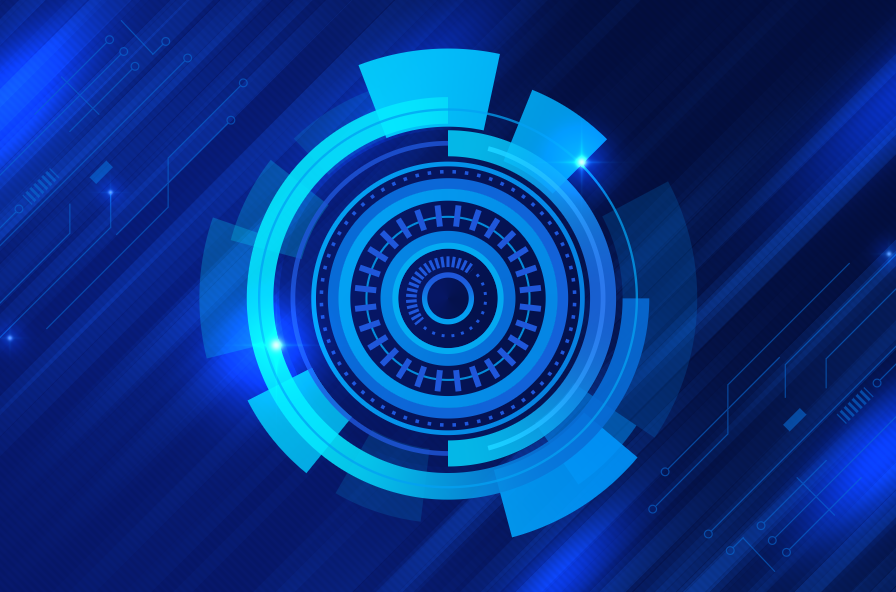
Write a Shadertoy shader that draws this background.

```glsl
// Glowing concentric dial over dark blue diagonal streaks and circuit traces.
// Lengths are in percent of the canvas height, angles in degrees.
const vec3 NIGHT = vec3(0.012, 0.055, 0.24);
const vec3 NAVY = vec3(0.025, 0.09, 0.41);
const vec3 ROYAL = vec3(0.12, 0.34, 0.86);
const vec3 BEAM = vec3(0.03, 0.22, 0.86);
const vec3 AZURE = vec3(0.03, 0.42, 0.84);
const vec3 SKY = vec3(0.01, 0.63, 0.95);
const vec3 CYAN = vec3(0.02, 0.92, 1.0);
const float TRACE_WIDTH = 0.1;
const float BAND_ALPHA = 0.88;

// Centre, then spread along and across the diagonal
const vec4 GLOWS[7] = vec4[7](
    vec4(-75, 32, 18, 7), vec4(73, -27, 17, 7), vec4(77, 35, 24, 6), vec4(19, -48, 15, 5),
    vec4(-8, 34, 22, 7), vec4(-32, -10, 10, 9), vec4(-42, 8, 34, 22));
const float GLOW_POWER[7] = float[7](0.9, 0.9, 0.6, 0.6, 0.45, 0.6, 0.08);

// Start angle, end angle, inner radius, outer radius
const vec4 WEDGES[10] = vec4[10](
    vec4(78, 111, 29, 42.2), vec4(45, 68, 25, 38), vec4(-34, 28, 29.5, 42.1),
    vec4(-75, -40, 30, 41.8), vec4(-55, -34, 25.6, 38.4), vec4(207, 231, 25.8, 38),
    vec4(161, 194, 34, 42), vec4(142, 165, 25.6, 38), vec4(240, 263, 25.6, 38),
    vec4(108, 134, 29, 37.5));
const float WEDGE_ALPHA[10] = float[10](0.94, 0.85, 0.17, 0.88, 0.5, 0.82, 0.24, 0.24, 0.14, 0.13);

// Traces from a corner: diagonals as start and run, bends as end points
const vec3 DIAGONALS[8] = vec3[8](
    vec3(41.1, 14, 12.7), vec3(31.7, 9.8, 31.7), vec3(20.9, 8.7, 20.9), vec3(18.5, 6.7, 12.6),
    vec3(39, 20.3, 19.3), vec3(3.2, 35.3, 3.2), vec3(22.8, 11.2, 11), vec3(28, 7, 2.2));
const vec4 BENDS[8] = vec4[8](
    vec4(28.4, 26.8, 28.4, 35), vec4(28.4, 35, 7.9, 55.5), vec4(18.7, 32.9, 18.7, 38.4),
    vec4(18.7, 38.4, 0, 57), vec4(11.8, 34.5, 11.8, 39.4), vec4(11.8, 39.4, 0, 51.2),
    vec4(20.5, 3.5, 25.8, 9.1), vec4(10.4, 13, 16.7, 19.3));

float pixel, radius, angle;  // pixel size and polar position on the dial

float hash(float n) { return fract(sin(n * 127.1) * 4375.85); }
float fill(float d) { return clamp(0.5 - d / pixel, 0.0, 1.0); }
vec2 diagonal(vec2 p) { return vec2(p.x + p.y, p.y - p.x) * 0.7071; }
float box(vec2 p, vec2 size) { p = abs(p) - size; return max(p.x, p.y); }
float segment(vec2 p, vec2 a, vec2 b) {
    return length(p - mix(a, b, clamp(dot(p - a, b - a) / dot(b - a, b - a), 0.0, 1.0)));
}
float arc(float from, float to) {
    float offset = abs(mod(angle - 0.5 * (from + to) + 180.0, 360.0) - 180.0);
    return fill(radians(offset - 0.5 * (to - from)) * radius);
}
float ticks(float count, float size) {
    float offset = abs(fract(angle * count / 360.0) - 0.5) * 360.0 / count;
    return fill(radians(offset) * radius - size);
}
void band(inout vec3 col, vec3 tint, float inner, float outer, float mask) {
    col = mix(col, tint, mask * fill(max(inner - radius, radius - outer)));
}

vec3 background(vec2 p) {
    vec2 st = diagonal(p);
    vec3 col = mix(NAVY, NIGHT, smoothstep(-35.0, 48.0, p.x + 0.3 * p.y));
    for (int i = 0; i < 7; i++) {
        vec2 d = (st - diagonal(GLOWS[i].xy)) / GLOWS[i].zw;
        col += BEAM * GLOW_POWER[i] * exp(-dot(d, d));
    }
    // Streaks in several widths, faint along the middle diagonal
    float strength = mix(0.2, 0.75, smoothstep(8.0, 35.0, abs(st.y)));
    for (float i = 0.0; i < 4.0; i++) {
        float width = 12.0 / (1.0 + 1.3 * i), f = fract(st.y / width);
        float id = floor(st.y / width) + 31.0 * i;
        float along = (st.x - mix(-70.0, 70.0, hash(id))) / 32.0;
        float edge = smoothstep(0.0, pixel / width, min(f, 1.0 - f));
        col += vec3(0.015, 0.08, 0.16) * strength * edge * hash(id + 7.3) * exp(-along * along);
    }
    return col * (1.0 + 0.03 * sin(st.x * 6.0));
}

float circuits(vec2 p, float halfWidth) {
    // The two corners are half-turn copies of each other
    vec2 q = p.y < p.x ? -p : p, k = vec2(halfWidth + q.x, 50.0 - q.y);
    float d = box(diagonal(k - vec2(17.1, 29.1)).yx, vec2(2, 0.8));
    for (int i = 0; i < 8; i++) {
        vec2 start = DIAGONALS[i].xy, dir = vec2(-1, 1);
        float line = segment(k, start + dir * 0.5, start + dir * DIAGONALS[i].z);
        line = min(line, abs(length(k - start) - 0.65));
        d = min(d, min(line, segment(k, BENDS[i].xy, BENDS[i].zw)) - TRACE_WIDTH);
    }
    // Hatched connector
    vec2 h = diagonal(k - vec2(6.9, 31.5)).yx;
    float hatch = abs(fract(h.x / 0.95) - 0.5) * 0.95 - 0.24;
    return fill(min(d, max(hatch, box(h, vec2(3.3, 1.1)))));
}

vec3 dial(vec3 col, vec2 p) {
    radius = length(p);
    angle = degrees(atan(p.y, p.x));
    float lit = 0.5 + 0.5 * cos(radians(angle - 165.0)), side = p.y * p.y / dot(p, p);
    vec3 disc = mix(NIGHT, NAVY, 0.3 + 0.6 * lit);
    band(col, disc, -1.0, 23.0, 0.9);
    band(col, disc, 23.0, 28.5, 0.4);
    for (int i = 0; i < 10; i++) {
        vec4 w = WEDGES[i];
        band(col, mix(vec3(0, 0.57, 0.99), CYAN, 0.9 * lit), w.z, w.w, WEDGE_ALPHA[i] * arc(w.x, w.y));
    }
    // Outer bands
    band(col, mix(AZURE, CYAN, smoothstep(0.0, 0.8, lit)), 29.5, 34.0, BAND_ALPHA * arc(90.0, 360.0));
    band(col, SKY, 31.7, 32.1, 0.75);
    vec3 tint = mix(ROYAL, mix(SKY, CYAN, 0.6), 0.15 + 0.85 * side);
    band(col, tint, 24.0, 28.4, BAND_ALPHA * arc(-90.0, 90.0));
    band(col, tint + 0.1, 25.8, 26.6, 0.7 * arc(-75.0, 75.0));
    band(col, ROYAL, 25.8, 26.6, 0.8 * arc(90.0, 270.0));
    // Middle rings, dots and ticks
    band(col, mix(AZURE, SKY, 0.4 + 0.6 * lit), 22.3, 23.1, 1.0);
    band(col, ROYAL, 21.1, 21.7, ticks(64.0, 0.3));
    band(col, mix(ROYAL, AZURE, 0.5 + 0.5 * lit), 18.4, 20.3, 1.0);
    band(col, mix(AZURE, SKY, 0.5 + 0.5 * lit), 16.5, 18.5, 1.0);
    band(col, SKY, 13.6, 13.95, 0.85);
    band(col, ROYAL, 12.2, 15.8, ticks(28.0, 0.5));
    // Core
    band(col, mix(AZURE, SKY, 0.5 * lit), 8.4, 11.4, 1.0);
    band(col, mix(SKY, CYAN, 0.3), 8.4, 9.4, 0.8);
    float sweep = arc(50.0, 220.0);
    band(col, ROYAL, 5.3, 7.1, sweep * ticks(42.0, 0.26));
    band(col, ROYAL, 6.1, 6.6, (1.0 - sweep) * ticks(24.0, 0.25));
    band(col, mix(SKY, ROYAL, smoothstep(-3.0, 4.0, p.y)), 3.5, 4.4, 1.0);
    return col;
}

vec3 flare(vec2 d, float size) {
    float r = length(d) / size, rays = exp(-abs(d.x * d.y) * 3.0 / size - r * 0.7);
    return BEAM * exp(-r * r * 0.12) * 0.6 + CYAN * rays * 0.4 + 0.8 * exp(-r * r * 5.0);
}

void mainImage(out vec4 fragColor, in vec2 fragCoord) {
    pixel = 100.0 / iResolution.y;
    vec2 p = (fragCoord - 0.5 * iResolution.xy) * pixel;
    vec3 col = background(p);
    col = mix(col, AZURE, 0.6 * circuits(p, 0.5 * iResolution.x * pixel));
    col = dial(col, p + vec2(0, 0.4));
    col += flare(p + vec2(29, 8.3), 2.2) + flare(p - vec2(22.6, 22.6), 1.7);
    col += 0.4 * (flare(p + vec2(57, -17.5), 0.8) + flare(p + vec2(74, 7.1), 0.9) + flare(p - vec2(74.5, 7.1), 0.9));
    fragColor = vec4(clamp(col, 0.0, 1.0), 1.0);
}
```
